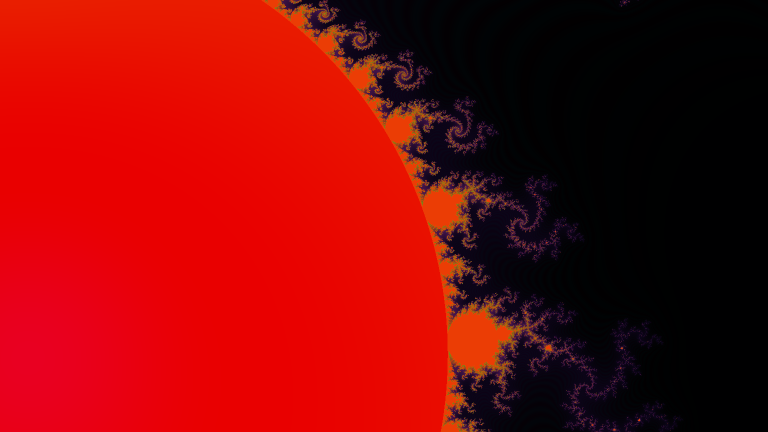
A Shadertoy shader for this background:

```glsl
// Close view of the right flank of the lower period-3 bulb of the Mandelbrot set.
// Newton steps find the 3-cycle, so the big disc needs no long orbit; the rest is
// iterated, and a smooth escape count runs through a dark violet to amber ramp.

const int MAX_STEPS = 216;

vec2 mul(vec2 a, vec2 b) {
    return vec2(a.x * b.x - a.y * b.y, a.x * b.y + a.y * b.x);
}

vec2 divide(vec2 a, vec2 b) {
    return mul(a, vec2(b.x, -b.y)) / dot(b, b);
}

// Returns the size of the 3-cycle point near zero, and of the cycle multiplier,
// which is below one only inside the disc
vec2 threeCycle(vec2 c) {
    const vec2 nucleus = vec2(-0.12256, -0.74486);
    const vec2 outside = vec2(0.0, 2.0);
    if (distance(c, nucleus) > 0.1) return outside;

    vec2 z = vec2(0.0);
    vec2 multiplier = vec2(0.0);
    vec2 newtonStep = vec2(1.0);
    for (int i = 0; i < 8 && dot(newtonStep, newtonStep) > 1e-9; i++) {
        vec2 z1 = mul(z, z) + c;
        vec2 z2 = mul(z1, z1) + c;
        vec2 z3 = mul(z2, z2) + c;
        multiplier = 8.0 * mul(z, mul(z1, z2));
        newtonStep = divide(z3 - z, multiplier - vec2(1.0, 0.0));
        z -= newtonStep;
    }
    bool settled = length(newtonStep) < 0.001;
    return settled ? vec2(length(z), length(multiplier)) : outside;
}

// Tint of the disc: pink at the nucleus, warmer towards the rim
vec3 discColor(float orbitSize) {
    float warm = smoothstep(0.10, 0.27, orbitSize);
    float pink = 1.0 - smoothstep(0.0, 0.09, orbitSize);
    return vec3(0.915, 0.13 * warm, 0.13 * pink);
}

// Ramp of the exterior by smooth escape count
vec3 exteriorColor(float count) {
    vec3 color = vec3(0.0, 0.0, 0.002);
    color = mix(color, vec3(0.040, 0.008, 0.080), smoothstep(15.0, 36.0, count));
    color = mix(color, vec3(0.26, 0.07, 0.28), smoothstep(41.0, 68.0, count));
    color = mix(color, vec3(0.60, 0.25, 0.10), smoothstep(68.0, 100.0, count));
    color = mix(color, vec3(0.45, 0.52, 0.07), smoothstep(100.0, 145.0, count));
    color = mix(color, vec3(0.90, 0.28, 0.03), smoothstep(150.0, 210.0, count));

    // Faint contour rings, one per iteration
    float ring = 0.5 + 0.5 * cos(6.28318 * count);
    float ringFade = smoothstep(9.0, 20.0, count);
    return color + ringFade * mix(vec3(0.010, 0.0, 0.004), vec3(0.0, 0.016, 0.018), ring);
}

vec3 fractalColor(vec2 c) {
    vec2 cycle = threeCycle(c);
    if (cycle.y < 1.0) return discColor(cycle.x);

    vec2 z = vec2(0.0);
    for (int i = 0; i < MAX_STEPS; i++) {
        z = mul(z, z) + c;
        float r2 = dot(z, z);
        if (r2 > 64.0) return exteriorColor(float(i) + 1.0 - log2(log2(r2) / 6.0));
    }
    // Satellite bulbs
    return vec3(0.92, 0.24, 0.02);
}

void mainImage(out vec4 fragColor, in vec2 fragCoord) {
    vec2 viewCenter = vec2(-0.0443, -0.71365);
    float scale = 0.0950 / iResolution.y;
    vec2 c = viewCenter + scale * (fragCoord - 0.5 * iResolution.xy);

    // The smooth inside of the disc needs a single sample
    vec2 cycle = threeCycle(c);
    if (cycle.y < 0.97) {
        fragColor = vec4(discColor(cycle.x), 1.0);
        return;
    }

    // Four samples smooth the edges elsewhere
    vec3 color = vec3(0.0);
    for (int k = 0; k < 4; k++) {
        vec2 offset = vec2(k % 2, k / 2) * 0.5 - 0.25;
        color += fractalColor(c + scale * offset);
    }
    fragColor = vec4(color * 0.25, 1.0);
}
```
